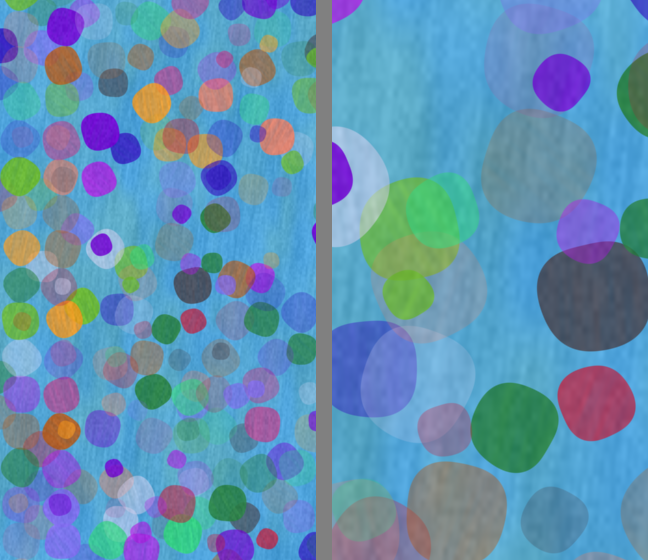
Left: the whole. Right: its middle third, enlarged.
This pattern is drawn by a Shadertoy shader. Its source:

```glsl
const vec2 CELL = vec2(0.13, 0.116);      // blob spacing, in canvas widths
const vec3 WATER = vec3(0.30, 0.635, 0.86);
const vec3 WATER_GREEN = vec3(0.36, 0.67, 0.78);
const float ALPHA_MIN = 0.2;
const float ALPHA_MAX = 0.92;
const float STROKE_CONTRAST = 0.09;
const float GRAIN_CONTRAST = 0.05;
const float WOBBLE = 0.035;

// Per layer: presence, smallest radius, radius range, jitter in cells
const int LAYER_COUNT = 3;
const vec4 LAYERS[LAYER_COUNT] = vec4[LAYER_COUNT](
    vec4(0.30, 0.045, 0.014, 0.35),
    vec4(0.56, 0.055, 0.006, 0.28),
    vec4(0.36, 0.026, 0.016, 0.42));

const int COLOR_COUNT = 14;
const vec3 PALETTE[COLOR_COUNT] = vec3[COLOR_COUNT](
    vec3(0.42, 0.72, 0.18),   // leaf
    vec3(0.20, 0.83, 0.50),   // mint
    vec3(0.44, 0.02, 0.82),   // violet
    vec3(0.20, 0.06, 0.74),   // indigo
    vec3(0.66, 0.32, 0.60),   // mauve
    vec3(0.97, 0.60, 0.12),   // orange
    vec3(0.95, 0.48, 0.36),   // coral
    vec3(0.76, 0.12, 0.24),   // crimson
    vec3(0.70, 0.36, 0.12),   // brown
    vec3(0.28, 0.29, 0.34),   // slate
    vec3(0.84, 0.82, 0.94),   // pale lilac
    vec3(0.68, 0.12, 0.88),   // magenta
    vec3(0.16, 0.50, 0.26),   // forest
    vec3(0.50, 0.42, 0.93));  // periwinkle

vec4 hash4(vec3 p) {
    vec4 q = fract(p.xyzx * vec4(0.1031, 0.1030, 0.0973, 0.1099));
    q += dot(q, q.wzxy + 33.33);
    return fract((q.xxyz + q.yzzw) * q.zywx);
}

float noise(vec2 p) {
    vec2 i = floor(p), f = fract(p);
    f = f * f * (3.0 - 2.0 * f);
    float a = hash4(vec3(i, 7.0)).x;
    float b = hash4(vec3(i + vec2(1, 0), 7.0)).x;
    float c = hash4(vec3(i + vec2(0, 1), 7.0)).x;
    float d = hash4(vec3(i + vec2(1, 1), 7.0)).x;
    return mix(mix(a, b, f.x), mix(c, d, f.x), f.y);
}

// Fine brush hairs running along the given angle from vertical
float strokes(vec2 p, float angle) {
    float c = cos(angle), s = sin(angle);
    p = mat2(c, s, -s, c) * p + 20.0;
    return 0.6 * noise(p * vec2(110.0, 11.0)) + 0.4 * noise(p * vec2(190.0, 26.0)) - 0.5;
}

// Signed distance to a rounded, slightly squarish hand-cut disc
float blobDistance(vec2 p, float radius, vec2 phase) {
    float a = atan(p.y, p.x);
    float wave = cos(4.0 * a + phase.x) + 0.7 * cos(3.0 * a + phase.y)
               + 0.6 * cos(2.0 * a + phase.x + phase.y);
    return length(p) - radius * (1.0 + WOBBLE * wave);
}

vec3 background(vec2 p) {
    float wash = noise(p * vec2(7.0, 3.0) + 30.0) * 0.6 + noise(p * vec2(22.0, 9.0)) * 0.4;
    vec3 color = mix(WATER, WATER_GREEN, smoothstep(0.25, 0.85, wash));
    color += 0.07 * (noise(p * vec2(16.0, 5.0) + 60.0) - 0.5);
    return color + STROKE_CONTRAST * strokes(p, 0.12);
}

// Translucent blobs of one layer, painted in cell order
vec3 paintLayer(vec3 color, vec2 p, int layer, float pixel) {
    vec4 style = LAYERS[layer];
    vec2 offset = layer == 0 ? vec2(0.5) : vec2(0.0);
    vec2 home = floor(p / CELL - offset);
    for (int y = -1; y <= 1; y++)
    for (int x = -1; x <= 1; x++) {
        vec2 id = home + vec2(x, y);
        vec3 seed = vec3(id + 40.0, float(layer) * 17.0 + 3.0);
        vec4 place = hash4(seed);
        vec4 look = hash4(seed + 91.0);

        // The left column is orderly and full, the rest clusters loosely
        float order = 1.0 - smoothstep(0.0, 3.0, id.x);
        float presence = style.x * (0.55 + 0.9 * noise(id * 0.45 + 50.0));
        if (layer == 1) presence = mix(presence, 1.0, order * order);
        if (place.z > presence) continue;

        vec2 jitter = (place.xy * 2.0 - 1.0) * style.w * mix(1.0, 0.12, order);
        vec2 local = p - (id + offset + 0.5 + jitter) * CELL;
        float radius = style.y + style.z * place.w;
        float d = blobDistance(local, radius, look.xy * 6.28);
        if (d > pixel) continue;

        float hairs = strokes(p, mix(-0.9, 0.5, look.y));
        float alpha = mix(ALPHA_MIN, ALPHA_MAX, look.z * look.z);
        alpha *= 1.0 + 0.25 * hairs;
        vec3 paint = PALETTE[int(look.w * float(COLOR_COUNT))] + STROKE_CONTRAST * hairs;
        color = mix(color, paint, alpha * (1.0 - smoothstep(-pixel, pixel, d)));
    }
    return color;
}

void mainImage(out vec4 fragColor, in vec2 fragCoord) {
    vec2 p = fragCoord / iResolution.x;
    float pixel = 1.0 / iResolution.x;
    vec3 color = background(p);
    for (int layer = 0; layer < LAYER_COUNT; layer++)
        color = paintLayer(color, p, layer, pixel);

    // Paper grain over everything
    color += GRAIN_CONTRAST * (noise(p * vec2(170.0, 120.0) + 9.0) - 0.5);
    fragColor = vec4(clamp(color, 0.0, 1.0), 1.0);
}
```
